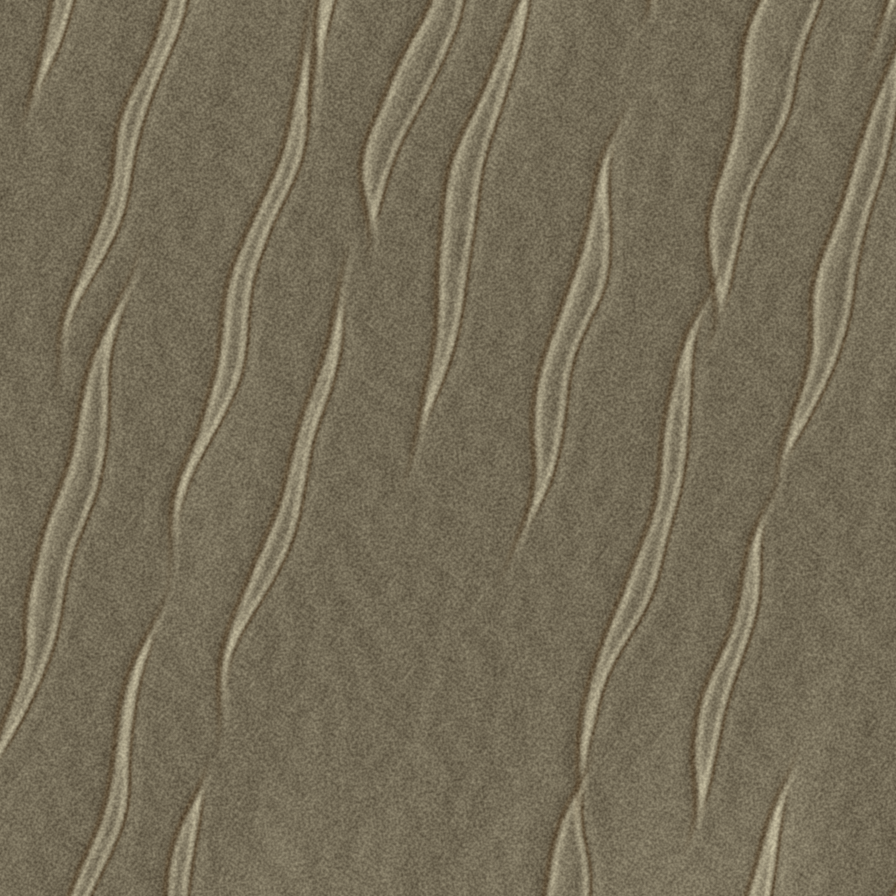
A Shadertoy shader for this texture:

```glsl
const vec3 SAND = vec3(0.452, 0.418, 0.338);
const vec3 TONE = vec3(1.0, 1.0, 0.89);       // colour of added light
const vec3 CREASE = vec3(0.35, 0.285, 0.195); // brown line along the rims
const float SLANT = 0.27;                     // sideways run per unit of height
const int COLUMNS = 11;
const int ROWS = 3;
const vec2 PITCH = vec2(0.132, 0.52);
const float KEEP = 0.87;                      // share of streaks drawn
const vec2 HALF_LENGTH = vec2(0.13, 0.31);    // shortest, longest
const vec2 HALF_WIDTH = vec2(0.012, 0.031);   // narrowest, widest
const float WOBBLE = 0.034;
const float BAND_LIGHT = 0.052;
const float DIMPLE_LIGHT = 0.04;
const float GRAIN = 0.105;

vec2 hash2(ivec2 cell) {
    uvec2 v = uvec2(cell) * 1664525u + 1013904223u;
    v.x += v.y * 1664525u;
    v.y += v.x * 1664525u;
    v ^= v >> 16u;
    v.x += v.y * 1664525u;
    v.y += v.x * 1664525u;
    v ^= v >> 16u;
    return vec2(v & 65535u) / 65535.0;
}

float cornerSlope(ivec2 cell, vec2 offset) {
    float angle = 6.2832 * hash2(cell).x;
    return dot(vec2(cos(angle), sin(angle)), offset);
}

float gradientNoise(vec2 p) {
    ivec2 i = ivec2(floor(p));
    vec2 f = fract(p);
    vec2 u = f * f * f * (f * (f * 6.0 - 15.0) + 10.0);
    float low = mix(cornerSlope(i, f),
                    cornerSlope(i + ivec2(1, 0), f - vec2(1, 0)), u.x);
    float high = mix(cornerSlope(i + ivec2(0, 1), f - vec2(0, 1)),
                     cornerSlope(i + ivec2(1, 1), f - vec2(1, 1)), u.x);
    return mix(low, high, u.y);
}

float bump(float x, float centre, float radius) {
    float d = (x - centre) / radius;
    return exp(-d * d);
}

// Adds one tapered streak: x is light, y is crease strength
vec2 streak(vec2 q, int column, int row) {
    ivec2 id = ivec2(column, row);
    vec2 jitter = hash2(id + 71) - 0.5;
    vec2 size = hash2(id + 213);
    if (hash2(id + 397).x > KEEP) return vec2(0);

    vec2 centre = vec2(float(column) * PITCH.x - 0.32,
                       (float(row) + fract(float(column) * 0.618)) * PITCH.y - 0.3);
    centre += jitter * vec2(0.055, 0.14);
    float along = (q.y - centre.y) / mix(HALF_LENGTH.x, HALF_LENGTH.y, size.x);
    float side = q.x - centre.x;
    if (abs(along) > 1.2 || abs(side) > 0.12) return vec2(0);

    // Wavy centre line and uneven width
    float seed = float(column) * 3.37 + float(row) * 17.71;
    side -= WOBBLE * gradientNoise(vec2(q.y * 5.5, seed));
    float taper = pow(max(1.0 - along * along, 0.0), 1.1);
    float width = mix(HALF_WIDTH.x, HALF_WIDTH.y, size.y * size.y) * taper;
    width *= 1.0 + 0.55 * gradientNoise(vec2(q.y * 8.0 + 5.3, seed + 0.4));
    side *= 0.965;

    float left = side + width;
    float right = width - side;
    float fade = smoothstep(1.18, 0.75, abs(along));
    float open = smoothstep(0.001, 0.009, width);
    float inside = smoothstep(-0.001, 0.002, min(left, right)) * open;

    float light = 0.12 * bump(left, 0.005, 0.004);
    light += 0.15 * open * bump(right, 0.0055, 0.0036);
    light += inside * (0.025 + 0.05 * bump(left, 0.006, 0.016));
    light -= 0.045 * inside * bump(right, 0.014, 0.006);
    light += 0.04 * open * bump(right, -0.009, 0.005);
    light -= 0.03 * bump(left, -0.009, 0.006);
    float crease = 0.75 * bump(left, -0.0025, 0.0034);
    crease += 0.75 * open * bump(right, -0.0005, 0.0021);
    return fade * vec2(light, crease);
}

void mainImage(out vec4 fragColor, in vec2 fragCoord) {
    vec2 uv = fragCoord / min(iResolution.x, iResolution.y);
    vec2 q = vec2(uv.x - SLANT * uv.y, uv.y);

    // Soft wind bands
    float sway = 0.05 * gradientNoise(uv * 3.0 + 8.2);
    float band = gradientNoise(vec2((q.x + sway) * 7.5 + 3.1, q.y * 1.5 + 6.7));
    float tone = BAND_LIGHT * (smoothstep(-0.05, 0.5, band) - 0.15);

    // Small dimples lit from the upper left
    vec2 dimple = mat2(0.8, -0.6, 0.6, 0.8) * uv * vec2(38.0, 46.0);
    dimple += 0.6 * gradientNoise(uv * 17.0);
    float relief = gradientNoise(dimple) - gradientNoise(dimple + vec2(0.45, -0.25));
    relief += 0.5 * gradientNoise(dimple * 2.1 + 4.6);
    tone += DIMPLE_LIGHT * relief;

    // Scattered streaks
    vec2 marks = vec2(0);
    for (int column = 0; column < COLUMNS; column++)
        for (int row = 0; row < ROWS; row++)
            marks += streak(q, column, row);
    vec3 color = SAND + TONE * (tone + marks.x);
    color = mix(color, CREASE, clamp(marks.y, 0.0, 0.85));

    // Fine sand grain
    vec2 turned = mat2(0.8, 0.6, -0.6, 0.8) * uv;
    float grain = gradientNoise(turned * 233.0) + gradientNoise(turned * 371.0 + 9.4);
    color += TONE * GRAIN * grain;

    fragColor = vec4(clamp(color, 0.0, 1.0), 1.0);
}
```
